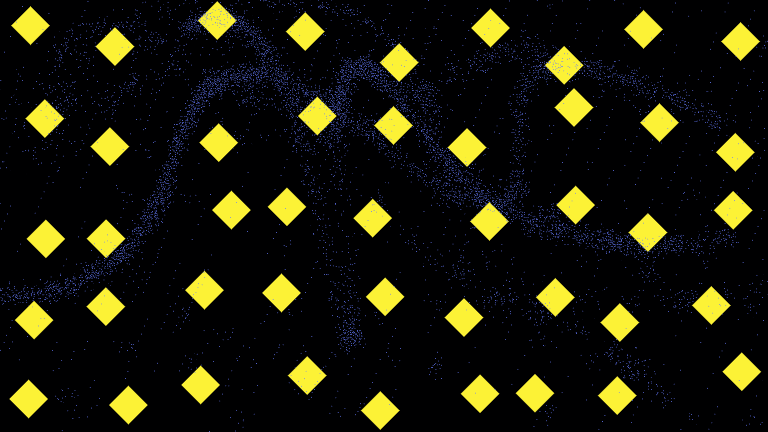
A WebGL 2 fragment shader for this pattern:

```glsl
#version 300 es
precision highp float;
// Yellow diamonds on black, dusted with winding trails of fine blue spray.

uniform vec2 u_resolution;
out vec4 fragColor;

float hash(vec2 p) {
    return fract(sin(dot(p, vec2(127.1, 311.7))) * 43758.5453);
}

vec2 hash2(vec2 p) {
    return vec2(hash(p), hash(p + vec2(37.4, 91.7)));
}

// One diamond per jittered cell, kept inside the cell.
float diamonds(vec2 p, float aspect, float pixel) {
    vec2 cellSize = vec2(aspect / 9.0, 0.2);
    vec2 cell = floor(p / cellSize);
    vec2 centre = (cell + 0.5) * cellSize + (hash2(cell + 3.0) - 0.5) * 0.106;
    vec2 d = abs(p - centre);
    float edge = (d.x + d.y - 0.0448) * 0.7071;
    return clamp(0.5 - edge / pixel, 0.0, 1.0);
}

// Soft round cloud of spray.
float puff(vec2 d) {
    return exp(-dot(d, d) * 2600.0);
}

// Random control points that sweep from left to right.
vec2 waypoint(float trail, float i, float aspect) {
    vec2 r = hash2(vec2(trail * 7.0 + 2.0, i + 5.0));
    return vec2((i * 0.24 - 0.1 + (r.x - 0.5) * 0.5) * aspect, r.y * 1.2 - 0.1);
}

// Puffs dropped along smooth splines: two dense strokes, the rest loose.
float trails(vec2 p, float aspect) {
    float density = 0.0;
    for (float trail = 0.0; trail < 7.0; trail++) {
        bool dense = trail < 2.0;
        float strength = dense ? 0.27 : 0.085;
        float scatter = dense ? 0.012 : 0.045;
        float keep = dense ? 1.0 : 0.75;
        for (float span = 0.0; span < 4.0; span++) {
            vec2 b = waypoint(trail, span + 1.0, aspect);
            vec2 a = 0.5 * (waypoint(trail, span, aspect) + b);
            vec2 c = 0.5 * (waypoint(trail, span + 2.0, aspect) + b);
            for (float i = 0.0; i < 28.0; i++) {
                float t = i / 28.0;
                vec2 r = hash2(vec2(i + span * 28.0, trail + 11.0));
                vec2 q = mix(mix(a, b, t), mix(b, c, t), t) + (r - 0.5) * scatter;
                float flow = 0.9 + 0.5 * sin((span + t) * 1.7 + trail * 2.0);
                float kept = step(fract(r.x * 17.0 + r.y * 5.0), keep);
                density += kept * flow * strength * puff(p - q);
            }
        }
    }
    return density;
}

// Lone faint puffs between the trails.
float strayPuffs(vec2 p) {
    vec2 cell = floor(p / 0.12);
    vec2 centre = (cell + 0.25 + 0.5 * hash2(cell + 23.0)) * 0.12;
    return 0.1 * step(hash(cell + 51.0), 0.45) * puff(p - centre);
}

// Tiny dots, each present with a chance equal to the density.
float grains(vec2 p, float density, float pixel) {
    const float size = 1.0 / 288.0;
    vec2 home = floor(p / size);
    float cover = 0.0;
    for (float y = -1.0; y <= 1.0; y++) {
        for (float x = -1.0; x <= 1.0; x++) {
            vec2 cell = home + vec2(x, y);
            if (hash(cell + 0.37) < density) {
                float d = distance(p, (cell + hash2(cell + 71.3)) * size);
                cover = max(cover, clamp(0.5 + (0.0008 - d) / pixel, 0.0, 1.0));
            }
        }
    }
    return cover;
}

void main() {
    float pixel = 1.0 / u_resolution.y;
    float aspect = u_resolution.x * pixel;
    vec2 p = gl_FragCoord.xy * pixel;

    vec3 black = vec3(0.0, 0.0, 0.004);
    vec3 yellow = vec3(0.99, 0.95, 0.21);
    vec3 blue = vec3(0.40, 0.48, 1.0);

    float diamond = diamonds(p, aspect, pixel);
    float density = min(trails(p, aspect) + strayPuffs(p), 0.7);
    density *= mix(1.0, 0.4, diamond);

    vec3 color = mix(black, yellow, diamond);
    color = mix(color, blue, grains(p, density, pixel));
    fragColor = vec4(color, 1.0);
}
```
